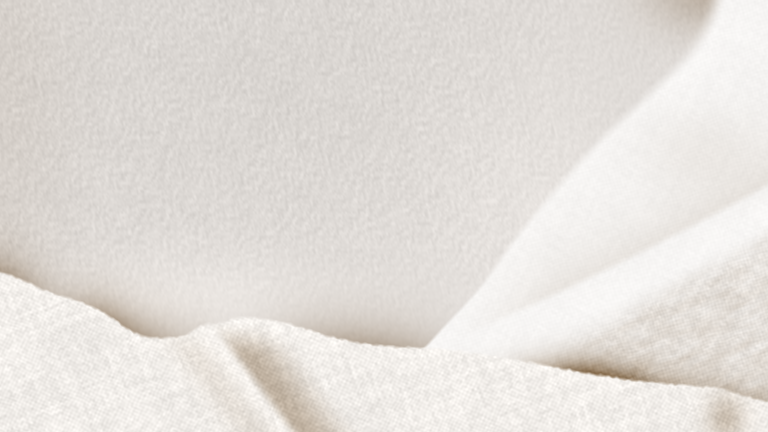
Reproduce this texture procedurally as a Shadertoy shader.

```glsl
// Draws soft folds of cream linen lying over a pale, finely pebbled wall.

float hash(vec2 p) {
    vec3 q = fract(vec3(p.xyx) * 0.1031);
    q += dot(q, q.yzx + 33.33);
    return fract((q.x + q.y) * q.z);
}

float noise(vec2 p) {
    vec2 i = floor(p), f = fract(p);
    f = f * f * (3.0 - 2.0 * f);
    return mix(mix(hash(i), hash(i + vec2(1, 0)), f.x),
               mix(hash(i + vec2(0, 1)), hash(i + vec2(1, 1)), f.x), f.y);
}

float fbm(vec2 p) {
    float sum = 0.0, amp = 0.5;
    for (int i = 0; i < 4; i++) {
        sum += amp * noise(p);
        p = mat2(1.6, 1.2, -1.2, 1.6) * p + 7.3;
        amp *= 0.5;
    }
    return sum;
}

// Smooth curve through four neighbouring samples
float spline(float a, float b, float c, float d, float t) {
    return b + 0.5 * t * (c - a + t * (2.0 * a - 5.0 * b + 4.0 * c - d
             + t * (3.0 * (b - c) + d - a)));
}

// Height of the front cloth's upper hem
float hemHeight(float x) {
    float h[17] = float[17](.370, .326, .286, .222, .226, .264, .250, .218, .199,
                            .194, .181, .162, .141, .123, .111, .100, .069);
    float s = clamp(x * 9.0, 0.0, 15.999);
    int i = int(s);
    return spline(h[max(i - 1, 0)], h[i], h[i + 1], h[min(i + 2, 16)], fract(s))
         + 0.014 * exp(-pow((x - .47) / .03, 2.0));
}

// Left boundary of the hanging cloth, sampled from top to bottom
float drapeLeft(float y) {
    float e[9] = float[9](1.657, 1.606, 1.500, 1.382, 1.282, 1.192, 1.111, 1.009, .914);
    float s = clamp((1.0 - y) * 9.0, 0.0, 7.999);
    int i = int(s);
    return spline(e[max(i - 1, 0)], e[i], e[i + 1], e[min(i + 2, 8)], fract(s));
}

float blob(vec2 p, vec2 center, vec2 radius) {
    vec2 d = (p - center) / radius;
    return exp(-dot(d, d));
}

// Warm darkening of linen in shadow
vec3 warmShade(float amount) {
    return amount * vec3(1.0, 1.22, 1.48);
}

// Crossed threads with uneven thickness, centred on zero
float weave(vec2 p, float angle, float threads) {
    float c = cos(angle), s = sin(angle);
    vec2 q = mat2(c, s, -s, c) * p;
    q += 0.006 * vec2(noise(q * 25.0), noise(q * 25.0 + 40.0));
    float cross = sin(q.x * threads) * sin(q.y * threads);
    float slub = noise(q * vec2(150.0, 14.0)) + noise(q * vec2(14.0, 150.0)) - 1.0;
    return 0.35 * cross + 0.6 * slub + 1.1 * (noise(q * 150.0) - 0.5);
}

vec3 wallColor(vec2 p, float hem) {
    vec3 col = mix(vec3(.880, .863, .848), vec3(.852, .836, .820), blob(p, vec2(.6, .85), vec2(.75, .42)));
    col += 0.048 * blob(p, vec2(.45, .31), vec2(.35, .11));
    col += 0.032 * blob(p, vec2(1.22, .5), vec2(.25, .35));
    col -= warmShade(.03) * blob(p, vec2(0.0, .75), vec2(.16, .5));
    col -= warmShade(.14) * blob(p, vec2(1.64, 1.02), vec2(.14, .09));

    // Pebbled grain, calmer near the folds
    vec2 q = vec2(p.x + 0.25 * p.y, p.y);
    vec2 cell = q * vec2(135.0, 95.0);
    float relief = noise(cell) - noise(cell + vec2(.5, -.5))
                 + 0.7 * (noise(cell * 1.7 + 9.0) - 0.5);
    float calm = smoothstep(.17, .5, p.y) * (1.0 - 0.6 * smoothstep(1.0, 1.5, p.x));
    col += relief * 0.046 * (0.25 + 0.75 * calm);
    col += 0.025 * (fbm(q * vec2(30.0, 20.0)) - 0.47) * calm;

    // Warm contact shadows above the hem
    float gap = max(p.y - hem, 0.0);
    float depth = 0.8 * blob(p, vec2(0.0, .37), vec2(.12, .2))
                + blob(p, vec2(.29, .25), vec2(.13, .16))
                + 0.75 * blob(p, vec2(.86, .20), vec2(.18, .2));
    col -= warmShade(.25) * depth * exp(-gap * 20.0);
    return col;
}

vec3 drapeColor(vec2 p, float inside, float hem) {
    float u = p.x - 1.02;
    float below = 0.2 + 0.42 * u + 0.09 * u * u - p.y;
    float reach = smoothstep(0.0, 0.3, u);
    vec3 col = vec3(.962, .956, .950);
    col += 0.014 * exp(-inside * 14.0);
    // Hollow over the ridge, lit ridge, then its shaded underside
    float hollow = smoothstep(.01, -.015, below) * exp(min(below, 0.0) * 12.0);
    col -= warmShade(.06) * hollow * reach;
    col -= warmShade(.03) * blob(p, vec2(1.62, .65), vec2(.14, .09));
    col += 0.012 * exp(-pow((below - .06) / .045, 2.0)) * reach;
    float under = smoothstep(.08, .17, below) * smoothstep(1.15, 1.5, p.x);
    float streaks = fbm(vec2(p.x + p.y, p.y - 0.5 * p.x) * vec2(14.0, 50.0));
    col -= warmShade(.07 + .1 * (streaks - 0.47)) * under;
    float gap = max(p.y - hem, 0.0);
    col -= warmShade(.36) * blob(p, vec2(1.37, .14), vec2(.14, .08)) * exp(-gap * 30.0);
    col -= warmShade(.13) * smoothstep(1.25, 1.45, p.x) * exp(-gap * 32.0);
    col += 0.016 * (fbm(p * 14.0) - 0.47);
    return col + weave(p, 0.5, 560.0) * (0.016 + 0.03 * under);
}

vec3 frontColor(vec2 p, float hem) {
    vec3 col = vec3(.940, .926, .909);
    float fold = p.x - 0.475 - (0.24 - p.y) * 0.75;
    float fade = smoothstep(.26, .17, p.y);
    float shade = smoothstep(.005, .045, fold) * smoothstep(.19, .05, fold);
    col -= warmShade(.19) * shade * fade;
    col += 0.03 * exp(-pow((fold + .005) / .022, 2.0)) * fade;
    col -= warmShade(.05) * exp(-pow((fold + .07) / .05, 2.0)) * fade;
    col -= warmShade(.15) * blob(p, vec2(1.68, .03), vec2(.045, .06));
    col += 0.02 * exp(-max(hem - p.y, 0.0) * 22.0);
    col += 0.045 * (fbm(p * 6.0) - 0.47);
    return col + weave(p, -0.35, 520.0) * 0.054;
}

void mainImage(out vec4 fragColor, in vec2 fragCoord) {
    vec2 p = fragCoord / iResolution.xy * vec2(1.7778, 1.0);
    float hem = hemHeight(p.x) + 0.005 * (noise(p * 110.0) - 0.5);
    float inside = 0.75 * (p.x - drapeLeft(p.y));
    float blur = mix(0.005, 0.02, smoothstep(.2, .9, p.y));

    vec3 col = wallColor(p, hem);
    col = mix(col, drapeColor(p, max(inside, 0.0), hem), smoothstep(-blur, blur, inside));
    col = mix(col, frontColor(p, hem), smoothstep(-.005, .005, hem - p.y));
    fragColor = vec4(clamp(col, 0.0, 1.0), 1.0);
}
```
